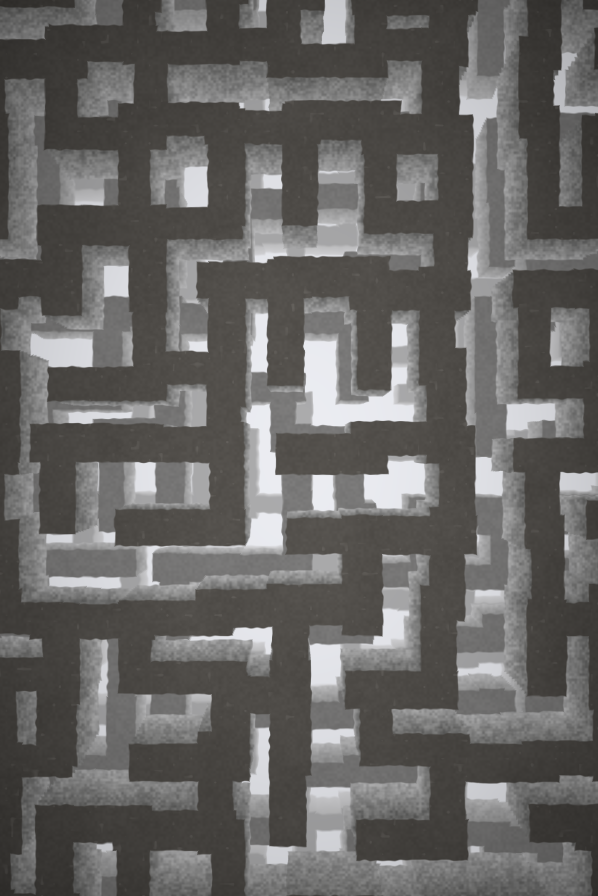
A Shadertoy shader for this pattern:

```glsl
// Backlit stack of rough, maze-like block lattices receding into pale fog.

const vec3 FACE_DARK = vec3(0.312, 0.300, 0.284);
const vec3 FOG_LIGHT = vec3(0.895, 0.90, 0.92);
const float CELL = 0.087;      // lattice pitch, in canvas heights
const int SLICES = 10;         // depth steps through one lattice

float hash(vec2 p) {
    vec3 q = fract(p.xyx * vec3(0.1031, 0.1030, 0.0973));
    q += dot(q, q.yzx + 33.33);
    return fract((q.x + q.y) * q.z);
}

float noise(vec2 p) {
    vec2 i = floor(p), f = fract(p);
    f = f * f * (3.0 - 2.0 * f);
    return mix(mix(hash(i), hash(i + vec2(1, 0)), f.x),
               mix(hash(i + vec2(0, 1)), hash(i + vec2(1, 1)), f.x), f.y);
}

// Lattice node, shifted per line and per node so that bars jog
vec2 nodePos(vec2 n, float seed) {
    vec2 line = vec2(hash(vec2(n.x + 70.0, seed)), hash(vec2(n.y + 70.0, seed + 5.7)));
    vec2 jog = vec2(hash(n + seed * 1.7 + 60.0), hash(n + seed * 2.3 + 130.0));
    return n + 0.24 * (line - 0.5) + 0.28 * (jog - 0.5);
}

// Square-ended bar between two points
float barDistance(vec2 p, vec2 a, vec2 b, float halfWidth) {
    vec2 q = abs(p - 0.5 * (a + b)) - 0.5 * (b - a) - halfWidth;
    return length(max(q, 0.0)) + min(max(q.x, q.y), 0.0);
}

// Every node grows right or up, and sometimes both ways; some are missing
float mazeDistance(vec2 p, float seed, float halfWidth, float missing) {
    float d = 1.0;
    vec2 base = floor(p);
    for (int y = -1; y <= 1; y++)
    for (int x = -1; x <= 1; x++) {
        vec2 n = base + vec2(x, y);
        if (hash(n + seed * 4.9 + 210.0) < missing) continue;
        vec2 a = nodePos(n, seed);
        float turn = hash(n + seed * 3.1 + 40.0);
        float extra = hash(n + seed * 7.3 + 90.0);
        float w = halfWidth * mix(0.86, 1.1, extra);
        if (turn < 0.5 || extra < 0.2) {
            vec2 right = vec2(nodePos(n + vec2(1, 0), seed).x, a.y);
            d = min(d, barDistance(p, a, right, w));
        }
        if (turn >= 0.5 || extra < 0.2) {
            vec2 up = vec2(a.x, nodePos(n + vec2(0, 1), seed).y);
            d = min(d, barDistance(p, a, up, w));
        }
    }
    return d;
}

// Front-to-back blend of one extruded lattice; rgb is premultiplied
vec4 addLattice(vec4 acc, vec2 p, float seed, vec2 depth, float halfWidth, float missing,
                vec3 face, vec3 wallNear, vec3 wallFar, float blur) {
    for (int s = 0; s < SLICES; s++) {
        if (acc.a > 0.99) break;
        float t = float(s) / float(SLICES - 1);
        float zoom = mix(depth.x, depth.y, t);
        float d = mazeDistance(p * zoom / CELL, seed, halfWidth, missing) * CELL / zoom;
        float cover = smoothstep(blur, -blur, d);
        vec3 tone = s == 0 ? face : mix(wallNear, wallFar, t);
        acc += (1.0 - acc.a) * cover * vec4(tone, 1.0);
    }
    return acc;
}

void mainImage(out vec4 fragColor, in vec2 fragCoord) {
    vec2 uv = fragCoord / iResolution.xy;
    vec2 p = (fragCoord - 0.5 * iResolution.xy) / iResolution.y;
    float pixel = 1.0 / iResolution.y;
    vec2 c = uv - 0.5;
    float corner = dot(c, c);

    // Crumbly edges, wall grain and mottled faces
    vec2 rough = p + 0.0022 * (vec2(noise(p * 150.0), noise(p * 150.0 + 37.0)) - 0.5);
    float grain = 0.6 * noise(p * 340.0 + 11.0) + 0.4 * noise(p * 170.0 + 53.0) - 0.5;
    float mottle = noise(p * 24.0) - 0.5;
    float speck = smoothstep(0.86, 1.0, noise(p * 150.0 + 80.0));
    vec3 face = FACE_DARK * (1.03 - 0.45 * corner);
    face += 0.02 * mottle + 0.035 * grain + 0.05 * speck;
    vec3 wallGrain = vec3(0.19 * grain + 0.06 * mottle);

    // Three lattices, paler, sparser and softer with depth
    vec4 acc = vec4(0.0);
    acc = addLattice(acc, rough, 3.0, vec2(1.0, 1.11), 0.24, 0.0, face,
                     vec3(0.43, 0.43, 0.425) + wallGrain,
                     vec3(0.63, 0.63, 0.632) + wallGrain, max(pixel, 0.0012));
    acc = addLattice(acc, rough, 17.0, vec2(1.22, 1.30), 0.22, 0.2,
                     vec3(0.46, 0.457, 0.455) + 0.25 * wallGrain,
                     vec3(0.57) + 0.5 * wallGrain,
                     vec3(0.71, 0.71, 0.715) + 0.5 * wallGrain, max(pixel, 0.0014));
    acc = addLattice(acc, rough, 29.0, vec2(1.46, 1.53), 0.18, 0.4,
                     vec3(0.65, 0.65, 0.655), vec3(0.73, 0.73, 0.735),
                     vec3(0.81, 0.81, 0.82), max(pixel, 0.002));
    vec3 color = acc.rgb + (1.0 - acc.a) * FOG_LIGHT;

    // Light fades toward the corners
    color *= 1.03 - 0.6 * corner;
    fragColor = vec4(color, 1.0);
}
```
